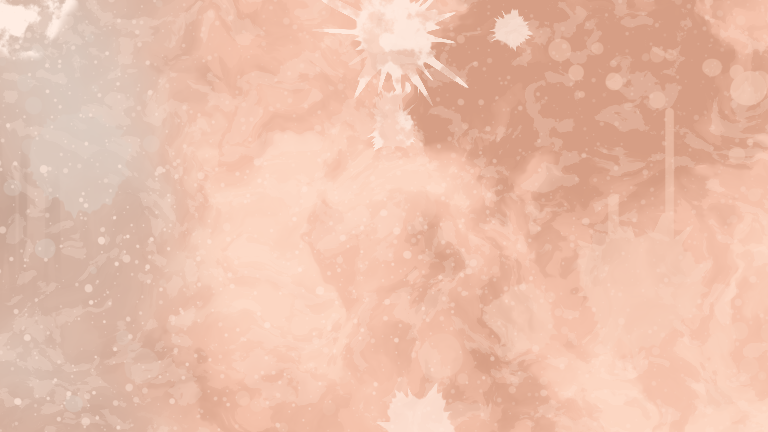
A WebGL 2 fragment shader for this background:

```glsl
#version 300 es
precision highp float;
// Peach and grey watercolour wash with splatter, drips and fine specks.
uniform vec2 u_resolution;
out vec4 fragColor;

float hash(vec2 p) {
  vec3 q = fract(vec3(p.xyx) * 0.1031);
  q += dot(q, q.yzx + 33.33);
  return fract((q.x + q.y) * q.z);
}

float noise(vec2 p) {
  vec2 i = floor(p), f = fract(p);
  f = f * f * (3.0 - 2.0 * f);
  return mix(mix(hash(i), hash(i + vec2(1, 0)), f.x),
             mix(hash(i + vec2(0, 1)), hash(i + vec2(1, 1)), f.x), f.y);
}

float fbm(vec2 p) {
  float sum = 0.0, amp = 0.5;
  for (int i = 0; i < 5; i++) {
    sum += amp * noise(p);
    p = mat2(1.6, 1.2, -1.2, 1.6) * p + 17.3;
    amp *= 0.5;
  }
  return sum / 0.97;
}

float glow(vec2 p, vec2 center, float radius) {
  vec2 d = (p - center) / radius;
  return exp(-dot(d, d));
}

// Scattered round drops, one candidate per grid cell
float drops(vec2 p, float cells, float share, float rMin, float rMax) {
  float px = 0.8 / u_resolution.y, cover = 0.0;
  float wobble = 0.85 + 0.3 * noise(p * 0.8 / rMax);
  for (int j = -1; j <= 1; j++)
    for (int i = -1; i <= 1; i++) {
      vec2 id = floor(p * cells) + vec2(i, j) + 50.0;
      vec2 center = (id - 50.0 + vec2(hash(id + cells), hash(id + cells * 2.3))) / cells;
      float r = mix(rMin, rMax, pow(hash(id + 7.7), 2.5)) * wobble;
      float alpha = step(hash(id + 31.1), share) * (0.5 + 0.5 * hash(id + 3.9));
      cover = max(cover, alpha * smoothstep(px, -px, length(p - center) - r));
    }
  return cover;
}

// Blot with a ragged rim; spike lengthens its rays
float splat(vec2 p, vec2 center, float radius, float spike) {
  vec2 d = p - center;
  float len = length(d);
  vec2 dir = d / max(len, 0.0001);
  float rim = 0.85 + 0.3 * noise(dir * 2.5 + center * 40.0 + 20.0)
            + spike * pow(noise(dir * 11.0 + center * 70.0 + 40.0), 3.0);
  return smoothstep(0.003, -0.003, len - radius * rim);
}

float drip(vec2 p, vec2 top, float len, float width) {
  p -= top;
  p.y -= clamp(p.y, -len, 0.0);
  return smoothstep(0.002, -0.002, length(p) - width);
}

void main() {
  vec2 p = gl_FragCoord.xy / u_resolution.y;
  p.x += 0.5 * (1.7778 - u_resolution.x / u_resolution.y);

  // Warped washes and brush grain
  vec2 warp = vec2(fbm(p * 4.0 + 3.0), fbm(p * 4.0 + 41.0)) - 0.5;
  vec2 q = p + 0.28 * warp;
  float wash = fbm(q * 5.0 + 9.0);
  float mottle = fbm(q * 17.0 + 60.0);
  float crust = fbm(p * vec2(24.0, 32.0) + 80.0 + warp * 6.0);
  float stroke = fbm(vec2(dot(q, vec2(0.8, -0.6)) * 22.0, dot(q, vec2(0.6, 0.8)) * 3.0) + 30.0);

  // Tone: 0 is dark, 0.5 is middle, 1 is light
  float tone = 0.64
    - 0.74 * glow(q, vec2(1.40, 0.86), 0.42) - 0.40 * glow(q, vec2(1.08, 0.72), 0.13)
    - 0.35 * glow(q, vec2(0.96, 0.39), 0.09) - 0.30 * glow(q, vec2(1.13, 0.18), 0.16)
    - 0.35 * glow(q, vec2(0.40, 0.10), 0.17) - 0.40 * glow(q, vec2(0.44, 0.66), 0.20)
    + 0.24 * glow(q, vec2(0.72, 0.52), 0.25) + 0.28 * glow(q, vec2(1.02, 0.50), 0.14)
    + 0.28 * glow(q, vec2(1.62, 0.17), 0.25);
  tone += 0.55 * (wash - 0.5) + 0.14 * (smoothstep(0.47, 0.53, wash) - 0.5);
  tone += 0.30 * (mottle - 0.5) + 0.10 * (smoothstep(0.49, 0.53, mottle) - 0.5);
  tone += 0.75 * (stroke - 0.5) * glow(p, vec2(0.42, 0.60), 0.30);
  tone = clamp(tone, 0.0, 1.0);

  vec3 peach = mix(vec3(0.84, 0.62, 0.52), vec3(0.96, 0.76, 0.67), smoothstep(0.0, 0.55, tone));
  peach = mix(peach, vec3(0.99, 0.84, 0.76), smoothstep(0.52, 0.95, tone));
  float pale = glow(q, vec2(0.20, 0.78), 0.26) + 0.5 * glow(q, vec2(0.08, 0.18), 0.15);
  vec3 grey = mix(vec3(0.80, 0.65, 0.58), vec3(0.87, 0.73, 0.66), tone);
  grey = mix(grey, vec3(0.86, 0.80, 0.76), min(pale, 1.0) * 0.85);
  float left = smoothstep(0.62, 0.20, q.x);
  vec3 color = mix(peach, grey, left);

  // Chalky flecks and faint vertical runs
  vec3 cream = vec3(1.0, 0.91, 0.86);
  color = mix(color, cream, 0.22 * smoothstep(0.56, 0.62, crust));
  float runs = noise(vec2(p.x * 75.0, p.y * 4.0));
  color -= 0.05 * smoothstep(0.6, 0.8, runs) * glow(p, vec2(0.04, 0.52), 0.13);

  // Translucent blots and drips
  vec3 veil = mix(vec3(0.97, 0.82, 0.74), vec3(0.87, 0.81, 0.77), left);
  float blots = 0.55 * splat(p, vec2(1.48, 0.34), 0.125, 0.5);
  blots = max(blots, 0.50 * splat(p, vec2(1.21, 0.26), 0.073, 0.2));
  blots = max(blots, 0.55 * splat(p, vec2(0.18, 0.63), 0.105, 0.2));
  blots = max(blots, 0.50 * drip(p, vec2(1.55, 0.74), 0.32, 0.010));
  blots = max(blots, 0.45 * drip(p, vec2(1.42, 0.54), 0.12, 0.012));
  float sides = 1.0 - 0.85 * glow(p, vec2(0.80, 0.45), 0.42);
  blots = max(blots, 0.60 * sides * drops(p, 6.0, 0.36, 0.018, 0.052));
  blots = max(blots, 0.55 * sides * drops(p + 3.0, 13.0, 0.30, 0.008, 0.024));
  color = mix(color, veil, blots * (0.85 + 0.3 * mottle));

  // Bright bursts
  float torn = smoothstep(0.36, 0.56, fbm(p * 30.0 + 12.0));
  float burst = splat(p, vec2(0.91, 0.92), 0.085, 1.6) * (0.35 + 0.5 * torn);
  burst = max(burst, splat(q, vec2(0.88, 0.75), 0.065, 0.5) * (0.35 + 0.5 * torn));
  burst = max(burst, 0.6 * splat(p, vec2(0.97, 0.01), 0.075, 0.4));
  burst = max(burst, 0.7 * splat(p, vec2(1.185, 0.93), 0.036, 0.5));
  burst = max(burst, smoothstep(0.45, 0.60, glow(p, vec2(0.04, 1.02), 0.18) * (0.5 + wash)) * torn);
  color = mix(color, vec3(1.0, 0.93, 0.89), burst);

  // Fine spray, denser on the left and lower middle
  float density = 0.35 + 0.5 * left + 0.5 * glow(p, vec2(0.75, 0.30), 0.50);
  float spray = drops(p, 46.0, 0.40, 0.0012, 0.0055);
  spray = max(spray, drops(p + 5.0, 24.0, 0.28, 0.002, 0.010));
  color = mix(color, cream, 0.72 * spray * min(density, 1.0));

  fragColor = vec4(color, 1.0);
}
```
